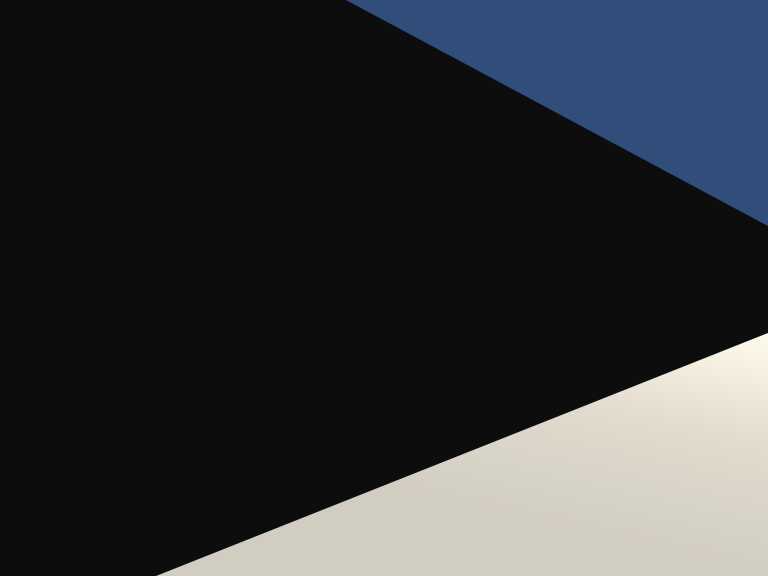
Write a Shadertoy shader that draws this background.

```glsl
// Dark field cut by a flat blue corner and a warm, softly lit cream wedge.

const vec3 DARK = vec3(0.051, 0.051, 0.051);
const vec3 BLUE = vec3(0.190, 0.305, 0.475);
const vec3 CREAM_LIT = vec3(1.000, 0.985, 0.915);
const vec3 CREAM_WARM = vec3(0.886, 0.857, 0.806);
const vec3 CREAM_MID = vec3(0.846, 0.829, 0.780);
const vec3 CREAM_SHADE = vec3(0.823, 0.805, 0.755);

// Edge end points, in units of the canvas height
const vec2 BLUE_START = vec2(0.6007, 1.0);
const vec2 BLUE_END = vec2(1.3333, 0.6076);
const vec2 CREAM_START = vec2(0.2708, 0.0);
const vec2 CREAM_END = vec2(1.3333, 0.4219);

// Light direction (unnormalised) and gradient stops along it
const vec2 LIGHT_AXIS = vec2(0.22, 1.0);
const float STOP_SHADE = 0.293;
const float STOP_MID = 0.392;
const float STOP_WARM = 0.514;
const float STOP_LIT = 0.715;

// Signed distance to the line a-b, positive on its left side
float lineDistance(vec2 p, vec2 a, vec2 b) {
    vec2 along = normalize(b - a);
    return dot(p - a, vec2(-along.y, along.x));
}

float ramp(float from, float to, float x) {
    return clamp((x - from) / (to - from), 0.0, 1.0);
}

// Cream surface, brightening toward the upper right
vec3 creamColor(vec2 p) {
    float light = dot(p, LIGHT_AXIS);
    vec3 color = mix(CREAM_SHADE, CREAM_MID, ramp(STOP_SHADE, STOP_MID, light));
    color = mix(color, CREAM_WARM, ramp(STOP_MID, STOP_WARM, light));
    return mix(color, CREAM_LIT, ramp(STOP_WARM, STOP_LIT, light));
}

void mainImage(out vec4 fragColor, in vec2 fragCoord) {
    // Height-based coordinates, anchored to a 4:3 frame
    vec2 p = fragCoord / iResolution.xy * vec2(4.0 / 3.0, 1.0);
    float halfPixel = 0.5 / iResolution.y;

    // Coverage of each wedge with a one-pixel soft edge
    float blueMask = ramp(-halfPixel, halfPixel, lineDistance(p, BLUE_START, BLUE_END));
    float creamMask = ramp(-halfPixel, halfPixel, -lineDistance(p, CREAM_START, CREAM_END));

    vec3 color = mix(DARK, BLUE, blueMask);
    color = mix(color, creamColor(p), creamMask);
    fragColor = vec4(color, 1.0);
}
```
